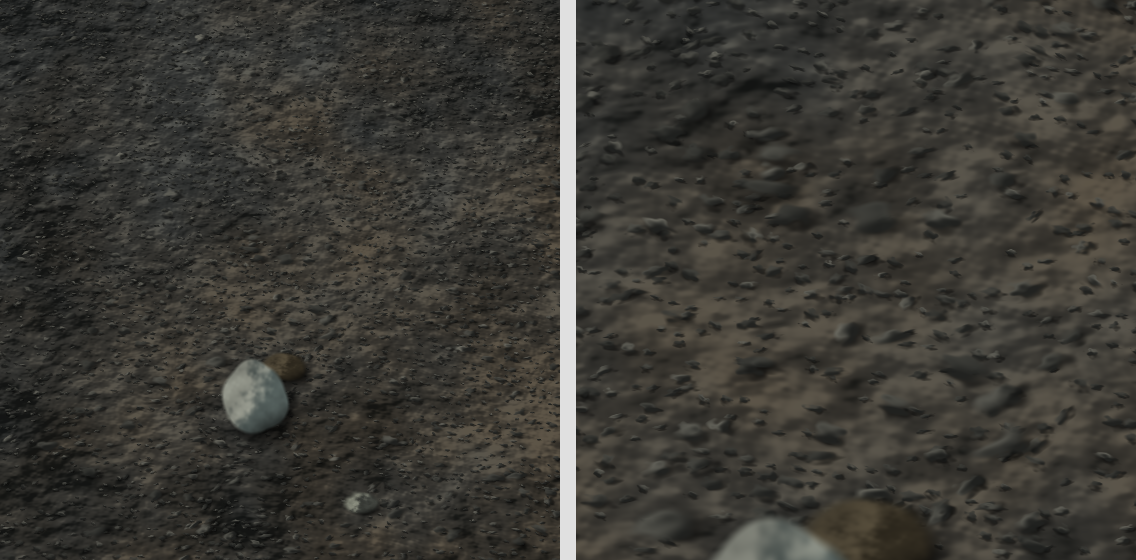
Left, the full canvas; right, a detail of the centre.
A WebGL 2 fragment shader for this texture:

```glsl
#version 300 es
precision highp float;

uniform vec2 u_resolution;
out vec4 outColor;

const vec3 SOIL_DARK = vec3(0.075, 0.080, 0.075);
const vec3 SOIL_MID = vec3(0.198, 0.196, 0.184);
const vec3 SOIL_LIGHT = vec3(0.345, 0.335, 0.305);
const vec3 STONE_SHADE = vec3(0.125, 0.130, 0.123);
const vec3 STONE_LIT = vec3(0.470, 0.465, 0.425);
const vec3 COOL_TINT = vec3(0.96, 1.00, 1.04);
const vec3 WARM_TINT = vec3(1.06, 0.99, 0.91);
const vec2 LIGHT_DIR = vec2(-0.51, 0.86);
const vec2 FACET_DIR = vec2(-0.92, 0.39);
const float PERSPECTIVE = 0.75;  // shrinking of the ground towards the top
const float FLATTENING = 1.45;   // foreshortening of the ground
const float CLOD_RELIEF = 0.80;  // slope shading of the clods
const float RUBBLE_RELIEF = 1.05; // slope shading of the rubble
const float SHADOW = 0.45;       // darkness beside the pebbles

float hash(vec2 p) {
    return fract(sin(dot(p, vec2(127.1, 311.7))) * 43758.5453);
}

float noise(vec2 p) {
    vec2 i = floor(p), f = fract(p);
    f = f * f * (3.0 - 2.0 * f);
    return mix(mix(hash(i), hash(i + vec2(1.0, 0.0)), f.x),
               mix(hash(i + vec2(0.0, 1.0)), hash(i + 1.0), f.x), f.y);
}

float fbm(vec2 p) {
    float sum = 0.0, amplitude = 0.5;
    for (int i = 0; i < 3; i++) {
        sum += amplitude * noise(p);
        p = mat2(1.6, 1.2, -1.2, 1.6) * p + 17.3;
        amplitude *= 0.5;
    }
    return sum / 0.875;
}

vec2 rotate(vec2 p, float angle) {
    float c = cos(angle), s = sin(angle);
    return vec2(c * p.x - s * p.y, s * p.x + c * p.y);
}

// Soil: broad patches, clods and rubble shaded by their slope
vec3 soil(vec2 uv, vec2 ground) {
    float patches = fbm(uv * 5.0 + 3.7) - 0.5;
    float clods = fbm(ground * 20.0);
    float clodSlope = clods - fbm((ground + LIGHT_DIR * 0.010) * 20.0);
    vec2 rubblePos = ground * vec2(36.0, 42.0);
    float rubble = fbm(rubblePos);
    float rubbleSlope = rubble - fbm(rubblePos + LIGHT_DIR * 0.24);
    float tone = 0.56 + 0.80 * patches + 0.55 * (clods - 0.5) + 0.40 * (rubble - 0.5)
               + CLOD_RELIEF * clodSlope + RUBBLE_RELIEF * rubbleSlope;
    vec3 color = mix(SOIL_DARK, SOIL_MID, smoothstep(0.0, 0.55, tone));
    color = mix(color, SOIL_LIGHT, smoothstep(0.48, 1.05, tone));
    float warmth = 0.5 - 0.5 * (uv.y - 0.5) + 0.5 * (uv.x - 0.5)
                 + 1.3 * (fbm(uv * 9.0 + 31.0) - 0.5);
    return color * mix(COOL_TINT, WARM_TINT, clamp(warmth, 0.0, 1.0));
}

// Stones: one jagged pebble in a share of the cells, gathered in drifts
vec3 scatterStones(vec3 color, vec2 p, float density, float brightness, float seed) {
    vec2 cell = floor(p);
    for (int y = -1; y <= 1; y++) {
        for (int x = -1; x <= 1; x++) {
            vec2 id = cell + vec2(x, y);
            float drift = 0.3 + 1.4 * noise(id * 0.21 + seed);
            if (hash(id + seed) > density * drift) continue;
            vec2 jitter = vec2(hash(id + seed + 5.1), hash(id + seed + 8.3));
            float pick = hash(id + seed + 12.7);
            float size = mix(0.20, 0.42, pick * pick);
            vec2 d = rotate(p - id - 0.2 - 0.6 * jitter, 1.4 * (jitter.x - 0.5));
            d /= size * vec2(1.2, mix(0.60, 1.05, jitter.y));
            float wobble = 1.1 * (noise(d * 1.5 + id * 3.1) - 0.5);
            float shadow = 1.0 - smoothstep(0.3, 1.4, length(d + LIGHT_DIR * 0.6) + wobble);
            float body = 1.0 - smoothstep(0.45, 1.15, length(d) + wobble);
            float light = smoothstep(-0.8, 0.5, dot(d, LIGHT_DIR) + wobble);
            float shade = hash(id + seed + 21.9);
            float tone = brightness * mix(0.30, 1.0, shade * shade);
            vec3 stone = mix(STONE_SHADE, STONE_LIT, light * tone);
            color *= 1.0 - SHADOW * shadow;
            color = mix(color, stone, body * 0.9);
        }
    }
    return color;
}

// Large rock: angular outline, a bright facet and a shaded one
vec3 placeRock(vec3 color, vec2 uv, vec2 center, vec2 radius, vec3 litColor, vec3 shadeColor) {
    vec2 d = (uv - center) / radius;
    float wobble = 0.30 * (noise(d * 1.6 + center * 40.0) - 0.5);
    float edge = 0.0045 / min(radius.x, radius.y);
    float shadow = 1.0 - smoothstep(0.65, 1.3, length(d - vec2(0.22, -0.3)) + wobble);
    float body = 1.0 - smoothstep(1.0 - edge, 1.0 + edge, length(d) + wobble);
    float grain = fbm(d * 2.6 + center * 20.0) - 0.5;
    float facet = smoothstep(-0.25, 0.45, dot(d, FACET_DIR) - 0.1 + 1.1 * grain);
    float rim = smoothstep(-1.1, -0.4, dot(d, LIGHT_DIR));
    vec3 rock = mix(shadeColor, litColor, facet) * mix(0.5, 1.0, rim) * (1.0 + 0.45 * grain);
    return mix(color * (1.0 - 0.6 * shadow), rock, body);
}

void main() {
    vec2 uv = gl_FragCoord.xy / u_resolution;
    float depthScale = 1.0 + PERSPECTIVE * uv.y;
    vec2 ground = vec2((uv.x - 0.5) * depthScale,
                       FLATTENING * uv.y * (1.0 + 0.5 * PERSPECTIVE * uv.y));
    ground += 0.012 * (vec2(noise(uv * 14.0), noise(uv * 14.0 + 40.0)) - 0.5);

    vec3 color = soil(uv, ground);
    color = scatterStones(color, rotate(ground, 0.25) * 56.0, 0.42, 0.75, 3.0);
    color = scatterStones(color, rotate(ground, -0.2) * 34.0, 0.24, 0.85, 47.0);
    color = scatterStones(color, ground * 20.0, 0.08, 0.95, 91.0);

    color = placeRock(color, uv, vec2(0.508, 0.343), vec2(0.040, 0.025),
                      vec3(0.29, 0.26, 0.20), vec3(0.17, 0.15, 0.11));
    color = placeRock(color, uv, vec2(0.458, 0.288), vec2(0.061, 0.064),
                      vec3(0.52, 0.53, 0.49), vec3(0.30, 0.34, 0.33));
    color = placeRock(color, uv, vec2(0.646, 0.102), vec2(0.028, 0.019),
                      vec3(0.47, 0.48, 0.43), vec3(0.24, 0.25, 0.23));
    outColor = vec4(color, 1.0);
}
```
